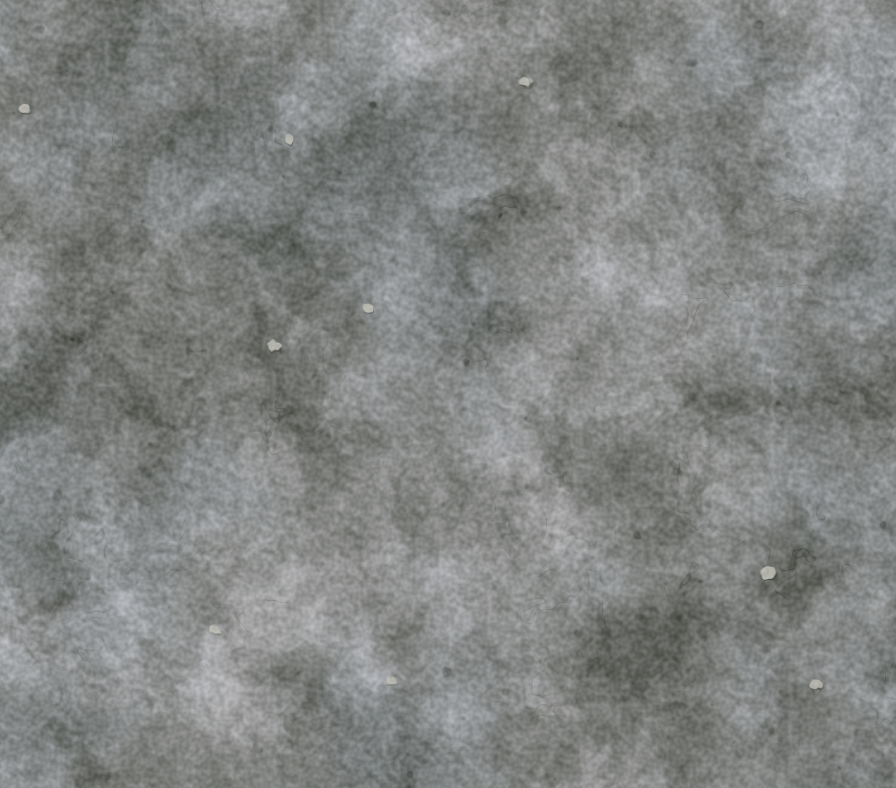
Give the GLSL for this texture, as a Shadertoy shader.

```glsl
const vec3 DARK_CEMENT = vec3(0.405, 0.415, 0.395);
const vec3 PALE_CEMENT = vec3(0.620, 0.622, 0.622);
const vec3 COOL_TINT = vec3(-0.010, 0.001, 0.012);
const vec3 CHIP_COLOR = vec3(0.74, 0.74, 0.71);
const float BASE_TONE = 0.50;        // 0 is dark cement, 1 is pale cement
const float CLOUD_CONTRAST = 0.85;
const float MOTTLE_CONTRAST = 1.25;
const float GRAIN_CONTRAST = 0.42;
const float PALE_PATCHES = 0.26;
const float DARK_PATCHES = 0.30;
const float STAIN_DEPTH = 0.17;
const float PIT_DEPTH = 0.42;
const float CRACK_DEPTH = 0.30;
const float EDGE = 0.002;

float hash(vec2 p) {
    vec3 q = fract(p.xyx * vec3(0.1031, 0.1030, 0.0973));
    q += dot(q, q.yzx + 33.33);
    return fract((q.x + q.y) * q.z);
}

vec2 gradient(vec2 cell) {
    float angle = 6.2832 * hash(cell);
    return vec2(cos(angle), sin(angle));
}

float gradientNoise(vec2 p) {
    vec2 i = floor(p), f = p - i;
    vec2 u = f * f * f * (f * (f * 6.0 - 15.0) + 10.0);
    vec2 e = vec2(1.0, 0.0);
    float low = mix(dot(gradient(i), f), dot(gradient(i + e), f - e), u.x);
    float high = mix(dot(gradient(i + e.yx), f - e.yx),
                     dot(gradient(i + e.xx), f - e.xx), u.x);
    return mix(low, high, u.y);
}

float fbm(vec2 p, int octaves) {
    float sum = 0.0, amplitude = 0.5;
    for (int i = 0; i < octaves; i++) {
        sum += amplitude * gradientNoise(p);
        p = mat2(1.6, 1.2, -1.2, 1.6) * p + 17.3;
        amplitude *= 0.6;
    }
    return sum;
}

// Distance to the nearest of the scattered discs, one at most per grid cell
float scatter(vec2 p, float cells, float chance, vec2 radii, float seed) {
    vec2 home = floor(p * cells);
    float nearest = 1.0;
    for (int y = -1; y <= 1; y++) {
        for (int x = -1; x <= 1; x++) {
            vec2 cell = home + vec2(x, y);
            vec2 id = cell + seed;
            if (hash(id + 3.7) > chance) continue;
            vec2 center = (cell + vec2(hash(id + 11.1), hash(id + 23.9))) / cells;
            float size = hash(id + 41.3);
            float radius = mix(radii.x, radii.y, size * size);
            nearest = min(nearest, length(p - center) - radius);
        }
    }
    return nearest;
}

float inside(float d, float softness) {
    return 1.0 - smoothstep(-softness, softness, d);
}

void mainImage(out vec4 fragColor, in vec2 fragCoord) {
    vec2 p = fragCoord / iResolution.y;
    vec2 warp = vec2(fbm(p * 8.0 + 5.0, 4), fbm(p * 8.0 + 61.0, 4));
    vec2 q = p + 0.07 * warp;

    // Broad clouds and mottling
    float cloud = fbm(p * 2.4 + 31.0, 3);
    float mottle = fbm(q * 9.0 + 7.0, 6);
    float tone = BASE_TONE + CLOUD_CONTRAST * cloud + MOTTLE_CONTRAST * mottle;

    // Worn pale patches and damp dark ones
    float pale = fbm(q * 11.0 + 83.0, 6) + 0.5 * cloud;
    float damp = fbm(q * 7.0 + 127.0, 6) - 0.5 * cloud;
    tone += PALE_PATCHES * smoothstep(0.06, 0.24, pale);
    tone -= DARK_PATCHES * smoothstep(0.07, 0.28, damp);

    // Fine grain, with faint slanted brush marks
    vec2 brushed = mat2(0.9, 0.44, -0.44, 0.9) * p * vec2(45.0, 110.0);
    float grain = gradientNoise(p * 165.0) + 0.8 * gradientNoise(p * 85.0 + 9.0);
    tone += GRAIN_CONTRAST * (grain + 0.7 * gradientNoise(brushed));

    // Ragged stains and small pits
    float ragged = fbm(p * 45.0 + 19.0, 3);
    float stain = scatter(q, 8.0, 0.45, vec2(0.008, 0.028), 50.0) + 0.03 * ragged;
    tone -= STAIN_DEPTH * inside(stain, 2.0 * EDGE);
    float pit = scatter(p, 19.0, 0.30, vec2(0.0005, 0.005), 90.0) + 0.011 * ragged;
    tone -= PIT_DEPTH * inside(pit, EDGE);

    // Broken hairline cracks
    float hairline = 1.0 - smoothstep(0.0, 0.022, abs(fbm(q * 8.0 + 211.0, 4)));
    float cracked = smoothstep(0.08, 0.22, fbm(p * 5.0 + 157.0, 4));
    tone -= CRACK_DEPTH * hairline * cracked;

    // Pale chips, each with a shaded rim
    vec2 chipSpace = p * vec2(0.85, 1.15);
    vec2 shadowShift = vec2(-0.001, 0.0035);
    float chip = scatter(chipSpace, 4.5, 0.35, vec2(0.004, 0.010), 130.0);
    float shade = scatter(chipSpace + shadowShift, 4.5, 0.35, vec2(0.004, 0.010), 130.0);
    tone -= 0.6 * inside(shade + 0.016 * ragged, EDGE);

    // Colour
    vec3 color = mix(DARK_CEMENT, PALE_CEMENT, max(tone, -0.9));
    color += COOL_TINT * smoothstep(-0.15, 0.25, fbm(p * 2.0 + 301.0, 3) + 0.4 * mottle);
    vec3 chipColor = CHIP_COLOR + 0.06 * grain;
    color = mix(color, chipColor, 0.9 * inside(chip + 0.016 * ragged, EDGE));
    fragColor = vec4(color, 1.0);
}
```
